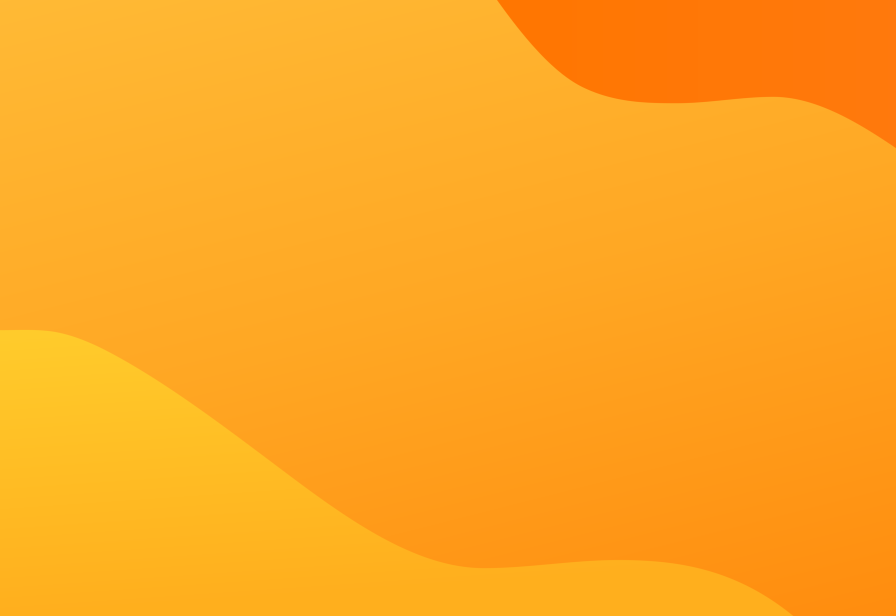
This background is drawn by a WebGL 1 fragment shader. Its source:

```glsl
precision highp float;
// Warm amber gradient with a yellow wave at lower left and an orange wave at upper right.

uniform vec2 u_resolution;

// Amber field: three stops along a tilted axis
const vec3 AMBER_LIGHT = vec3(1.0, 0.728, 0.208);
const vec3 AMBER_MID   = vec3(1.0, 0.655, 0.138);
const vec3 AMBER_DEEP  = vec3(1.0, 0.550, 0.055);
const vec2 AMBER_AXIS  = vec2(0.27, 0.73);

// Yellow wave: from its crest down to the base
const vec3 YELLOW_CREST = vec3(1.0, 0.800, 0.170);
const vec3 YELLOW_BASE  = vec3(1.0, 0.685, 0.115);
const float CREST_HEIGHT = 0.47;
const float YELLOW_TILT  = 0.10;

// Orange wave: from left to right
const vec3 ORANGE_LEFT  = vec3(1.0, 0.462, 0.000);
const vec3 ORANGE_RIGHT = vec3(1.0, 0.475, 0.050);
const float ORANGE_START = 0.55;

const float EDGE_SOFTNESS = 0.7; // half width of the edge blend, in pixels
const float SLOPE_STEP = 0.002;

// Hermite span between knots (x, height, slope), straight beyond its ends
float span(float x, vec3 a, vec3 b) {
  float width = b.x - a.x;
  float t = clamp((x - a.x) / width, 0.0, 1.0);
  float s = 1.0 - t;
  float y = mix(a.y, b.y, t * t * (3.0 - 2.0 * t));
  y += width * t * s * (a.z * s - b.z * t);
  return y + a.z * min(x - a.x, 0.0) + b.z * max(x - b.x, 0.0);
}

float yellowCurve(float x) {
  vec3 start    = vec3(0.000, 0.464, 0.00);
  vec3 shoulder = vec3(0.052, 0.463, -0.14);
  vec3 bend     = vec3(0.130, 0.422, -0.80);
  vec3 slope    = vec3(0.3255, 0.2254, -1.09);
  vec3 valley   = vec3(0.540, 0.0777, 0.00);
  vec3 hump     = vec3(0.690, 0.0909, 0.00);
  vec3 exit     = vec3(0.8854, 0.000, -1.19);
  if (x < shoulder.x) return span(x, start, shoulder);
  if (x < bend.x) return span(x, shoulder, bend);
  if (x < slope.x) return span(x, bend, slope);
  if (x < valley.x) return span(x, slope, valley);
  if (x < hump.x) return span(x, valley, hump);
  return span(x, hump, exit);
}

float orangeCurve(float x) {
  vec3 entry  = vec3(0.5547, 1.000, -2.04);
  vec3 bend   = vec3(0.651, 0.858, -0.70);
  vec3 valley = vec3(0.755, 0.8324, 0.00);
  vec3 hump   = vec3(0.863, 0.8428, 0.00);
  vec3 exit   = vec3(1.000, 0.7595, -0.99);
  if (x < bend.x) return span(x, entry, bend);
  if (x < valley.x) return span(x, bend, valley);
  if (x < hump.x) return span(x, valley, hump);
  return span(x, hump, exit);
}

// Smooth coverage above a curve, corrected for its slope
float above(float y, float height, float nextHeight) {
  float slope = (nextHeight - height) / SLOPE_STEP;
  slope *= u_resolution.y / u_resolution.x;
  float d = (y - height) * u_resolution.y / sqrt(1.0 + slope * slope);
  return smoothstep(-EDGE_SOFTNESS, EDGE_SOFTNESS, d);
}

void main() {
  vec2 uv = gl_FragCoord.xy / u_resolution;

  // Amber field
  float depth = dot(vec2(uv.x, 1.0 - uv.y), AMBER_AXIS);
  vec3 color = mix(AMBER_LIGHT, AMBER_MID, clamp(depth * 2.0, 0.0, 1.0));
  color = mix(color, AMBER_DEEP, clamp(depth * 2.0 - 1.0, 0.0, 1.0));

  // Yellow wave
  float fall = clamp((CREST_HEIGHT - uv.y + YELLOW_TILT * uv.x) / CREST_HEIGHT, 0.0, 1.0);
  vec3 yellow = mix(YELLOW_CREST, YELLOW_BASE, fall);
  float field = above(uv.y, yellowCurve(uv.x), yellowCurve(uv.x + SLOPE_STEP));
  color = mix(yellow, color, field);

  // Orange wave
  float across = clamp((uv.x - ORANGE_START) / (1.0 - ORANGE_START), 0.0, 1.0);
  vec3 orange = mix(ORANGE_LEFT, ORANGE_RIGHT, across);
  float cover = above(uv.y, orangeCurve(uv.x), orangeCurve(uv.x + SLOPE_STEP));
  color = mix(color, orange, cover);

  gl_FragColor = vec4(color, 1.0);
}
```
